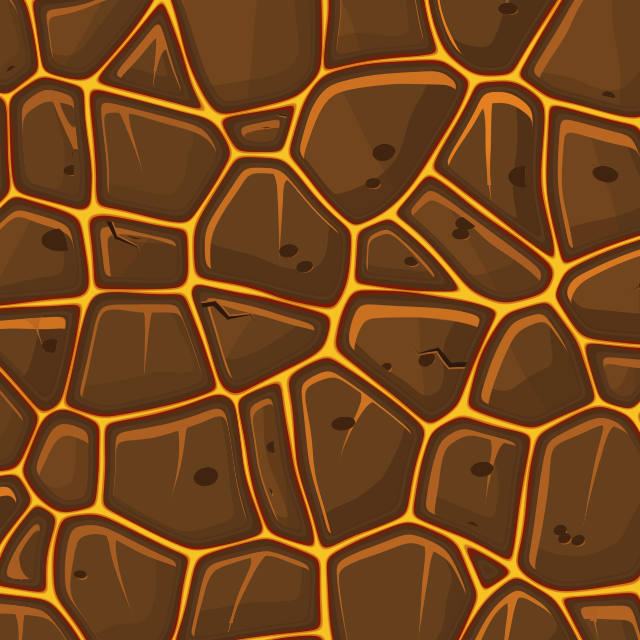
Give the GLSL for this texture, as a three.js fragment shader.

```glsl
// Cartoon cracked brown rock with glowing lava running between rounded stones.
varying vec2 vUv;

const float GRID = 5.8;          // stones across the canvas
const float JITTER = 0.9;        // scatter of stone centres
const float SIZE_SPREAD = 0.6;   // difference between big and small stones
const float ROUNDING = 0.0055;   // softness of stone corners
const float WARP = 0.032;        // bend of the cracks
const float SOFT = 0.001;        // edge smoothing
const float SEED = 23.0;
const float RIM = 0.0135;        // dark outer rim of a stone
const float INSET = 0.021;       // where the top face begins

const vec3 YELLOW = vec3(0.97, 0.76, 0.14);
const vec3 GOLD = vec3(0.86, 0.58, 0.10);
const vec3 ORANGE = vec3(0.82, 0.46, 0.11);
const vec3 RED = vec3(0.49, 0.10, 0.02);
const vec3 RIM_BROWN = vec3(0.31, 0.19, 0.09);
const vec3 MID_BROWN = vec3(0.355, 0.22, 0.11);
const vec3 STONE = vec3(0.40, 0.25, 0.11);
const vec3 WARM = vec3(0.45, 0.27, 0.11);
const vec3 SHADE = vec3(0.30, 0.18, 0.085);
const vec3 PIT = vec3(0.25, 0.14, 0.06);
const vec3 FRACTURE = vec3(0.17, 0.10, 0.05);
const vec3 DIM_LIGHT = vec3(0.65, 0.36, 0.13);
const vec3 BRIGHT_LIGHT = vec3(0.90, 0.50, 0.13);

vec2 hash2(vec2 p) {
  vec3 q = fract((p + SEED).xyx * vec3(0.1031, 0.1030, 0.0973));
  q += dot(q, q.yzx + 33.33);
  return fract((q.xx + q.yz) * q.zy);
}

vec2 noise2(vec2 p) {
  vec2 i = floor(p), f = fract(p);
  f = f * f * (3.0 - 2.0 * f);
  vec2 low = mix(hash2(i), hash2(i + vec2(1, 0)), f.x);
  vec2 high = mix(hash2(i + vec2(0, 1)), hash2(i + vec2(1, 1)), f.x);
  return mix(low, high, f.y);
}

// 1 where x is below the limit
float below(float x, float limit) {
  return 1.0 - smoothstep(limit - SOFT, limit + SOFT, x);
}

vec2 site(vec2 cell) { return cell + 0.5 + JITTER * (hash2(cell) - 0.5); }

// Weighted cell distance: heavier sites grow into larger stones
float power(vec2 g, vec2 cell) {
  vec2 r = g - site(cell);
  return dot(r, r) - SIZE_SPREAD * hash2(cell + 71.0).x;
}

vec2 findStone(vec2 p) {
  vec2 g = p * GRID, base = floor(g), best = base;
  float least = 1e5;
  for (int y = -2; y <= 2; y++)
    for (int x = -2; x <= 2; x++) {
      vec2 cell = base + vec2(x, y);
      float d = power(g, cell);
      if (d < least) { least = d; best = cell; }
    }
  return best;
}

// Rounded signed distance from the border of one stone, positive inside
float stoneDistance(vec2 p, vec2 stone) {
  vec2 g = p * GRID, centre = site(stone);
  float own = power(g, stone), sum = 0.0;
  for (int y = -2; y <= 2; y++)
    for (int x = -2; x <= 2; x++) {
      if (x == 0 && y == 0) continue;
      vec2 cell = stone + vec2(x, y);
      float gap = (power(g, cell) - own) / (2.0 * distance(site(cell), centre));
      sum += exp(-gap / (GRID * ROUNDING));
    }
  return -ROUNDING * log(sum);
}

void main() {
  vec2 p = vUv + WARP * (noise2(vUv * 7.0) - 0.5);
  vec2 stone = findStone(p);
  float d = stoneDistance(p, stone);
  vec2 q = p - site(stone) / GRID;
  vec2 kind = hash2(stone + 11.0), shape = hash2(stone + 53.0);
  vec2 uneven = noise2(p * 13.0 + stone * 7.0);
  float face = 1.0 - below(d, INSET);

  // Flat stone with a warm facet and a shaded lower right
  vec3 color = mix(STONE, MID_BROWN, below(d, INSET));
  float slant = q.x + (shape.x - 0.5) * 1.6 * q.y;
  color = mix(color, WARM, face * below(slant, 0.03 * (shape.y - 0.6)) * step(0.5, kind.x));
  vec2 shadeShift = vec2(0.012 + 0.02 * shape.x, -0.012 - 0.03 * shape.y);
  shadeShift *= 0.5 + uneven.y;
  float shade = below(stoneDistance(p + shadeShift, stone), INSET);
  color = mix(color, SHADE, shade * (1.0 - below(d, RIM + 0.004)) * (0.25 + 0.55 * kind.y));
  color = mix(color, RIM_BROWN, below(d, RIM));

  // Light crescent along the upper left, with a tapering crest below it
  vec2 lightShift = vec2(-0.010 * shape.y, 0.009 + 0.008 * shape.x);
  lightShift *= 0.4 + 1.2 * uneven.x;
  float crescent = face * below(stoneDistance(p + lightShift, stone), INSET);
  vec3 light = mix(DIM_LIGHT, BRIGHT_LIGHT, kind.y * kind.y);
  color = mix(color, light, crescent);
  float taper = clamp((q.y + 0.05) / 0.11, 0.0, 1.0);
  float flare = 0.012 * exp(-(d - INSET) * 110.0) * step(0.0, q.y);
  float crest = abs(q.x + (shape.x - 0.5) * 0.7 * q.y) - 0.005 * taper - flare;
  color = mix(color, mix(DIM_LIGHT, light, taper), face * below(crest, -SOFT) * step(kind.x, 0.5));

  // Pits with a lit lower lip
  for (int i = 0; i < 3; i++) {
    vec2 h = hash2(stone * 3.0 + float(i) * 17.0 + 5.0);
    vec2 r = q - (h - 0.5) * vec2(0.13, 0.11) + vec2(0.0, 0.02);
    float size = 0.007 + 0.014 * h.x * h.y;
    float inside = (1.0 - below(d, INSET + 0.008)) * step(0.55, fract(h.x * 7.0 + h.y * 5.0));
    vec2 lip = r + vec2(-0.002, 0.006);
    color = mix(color, DIM_LIGHT, inside * below(length(lip * vec2(0.85, 1.4)), size));
    color = mix(color, PIT, inside * below(length(r * vec2(0.8, 1.2)) + 0.4 * r.y, size));
  }

  // Jagged fracture on a few stones
  vec2 axis = normalize(shape - vec2(0.3, 0.7));
  vec2 f = vec2(dot(q, axis), dot(q, vec2(-axis.y, axis.x)));
  float zigzag = f.y + 0.03 * (abs(fract(f.x * 16.0) - 0.5) - 0.25);
  float wedge = 0.005 * clamp((f.x + 0.02) / 0.07, 0.0, 1.0);
  float broken = step(0.85, kind.x) * (1.0 - below(d, RIM));
  color = mix(color, DIM_LIGHT, broken * below(abs(zigzag + 0.003), wedge - SOFT));
  color = mix(color, FRACTURE, broken * below(abs(zigzag), wedge - SOFT));

  // Lava: red bank, orange and gold edges, yellow core of uneven width
  float core = 0.0045 * noise2(vUv * 11.0 + 40.0).x - 0.0008;
  float edge = core + 0.0017 + 0.0015 * uneven.y;
  color = mix(color, RED, below(d, edge + 0.0012 + 0.0042 * uneven.x));
  color = mix(color, ORANGE, below(d, edge));
  color = mix(color, GOLD, below(d, core + 0.0008));
  color = mix(color, YELLOW, below(d, core));
  gl_FragColor = vec4(color, 1.0);
}
```
